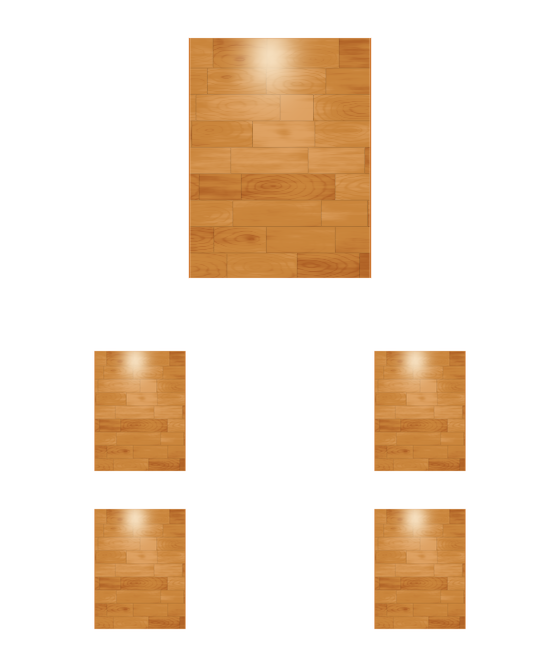
Top: one tile. Bottom: repeated 2 by 2.
This texture is drawn by a Shadertoy shader. Its source:

```glsl
const vec2 CANVAS = vec2(16.0 / 9.0, 1.0);
const vec2 PANEL_HALF = vec2(0.2894, 0.3796);
const float ROW_HEIGHT = 0.0836;
const float FIRST_SEAM = 0.2847;
const float PLANK_LENGTH = 0.2;

const vec3 WHITE = vec3(1.0);
const vec3 DARK_WOOD = vec3(0.68, 0.37, 0.14);
const vec3 MID_WOOD = vec3(0.79, 0.52, 0.23);
const vec3 PALE_WOOD = vec3(0.87, 0.63, 0.38);
const vec3 SHEEN = vec3(0.98, 0.91, 0.80);
const vec3 RAIL = vec3(0.82, 0.46, 0.18);
const vec3 RAIL_GAP = vec3(0.93, 0.72, 0.51);

float hash(vec2 p) {
    vec3 q = fract(p.xyx * 0.1031);
    q += dot(q, q.yzx + 33.33);
    return fract((q.x + q.y) * q.z);
}

// Value noise that wraps after one unit of uv
float noise(vec2 uv, vec2 period) {
    vec2 p = uv * period;
    vec2 cell = floor(p), f = fract(p);
    f = f * f * (3.0 - 2.0 * f);
    vec2 a = mod(cell, period), b = mod(cell + 1.0, period);
    return mix(mix(hash(a), hash(vec2(b.x, a.y)), f.x),
               mix(hash(vec2(a.x, b.y)), hash(b), f.x), f.y);
}

float fbm(vec2 uv, vec2 period) {
    float sum = 0.0, weight = 0.5;
    for (int i = 0; i < 4; i++) {
        sum += weight * noise(uv, period);
        period *= 2.0;
        weight *= 0.5;
    }
    return sum / 0.9375;
}

float band(float dist, float halfWidth, float blur) {
    return 1.0 - smoothstep(halfWidth - blur, halfWidth + blur, abs(dist));
}

float glow(vec2 p, vec2 radius) {
    vec2 d = p / radius;
    return exp(-dot(d, d));
}

float jointOffset(float k, float row) {
    return 0.55 * hash(vec2(k + 17.0, row + 5.0));
}

// Returns plank index, its two ends along x
vec3 findPlank(float x, float row) {
    float shift = hash(vec2(row, 41.0)) + 4.0;
    float s = x / PLANK_LENGTH + shift;
    float k = floor(s);
    k -= step(s, k + jointOffset(k, row));
    vec2 ends = vec2(k + jointOffset(k, row), k + 1.0 + jointOffset(k + 1.0, row));
    return vec3(k, (ends - shift) * PLANK_LENGTH);
}

vec3 woodColor(float tone) {
    vec3 color = mix(DARK_WOOD, MID_WOOD, smoothstep(0.0, 0.5, tone));
    return mix(color, PALE_WOOD, smoothstep(0.5, 1.0, tone));
}

// Tone of one plank: grain, growth rings and an occasional knot
float plankTone(vec2 uv, vec2 local, vec2 id) {
    vec2 seed = vec2(hash(id + 3.0), hash(id + 9.0));
    float grain = fbm(uv + seed, vec2(16.0, 110.0));
    float cloud = fbm(uv + seed.yx, vec2(14.0, 20.0));
    vec2 heart = local - vec2((seed.x - 0.5) * 0.11, (seed.y - 0.5) * 0.03);
    float radius = length(heart * vec2(16.0, 50.0)) + 1.6 * cloud;
    float ring = pow(0.5 + 0.5 * cos(12.0 * radius), 4.0);
    float figured = smoothstep(0.35, 0.6, hash(id + 21.0));
    float knot = step(0.72, hash(id + 33.0)) * glow(heart, vec2(0.025, 0.016));
    return 0.42 + 0.5 * (hash(id) - 0.5) + 0.35 * (grain - 0.5) + 0.5 * (cloud - 0.5)
         - 0.13 * ring * mix(0.15, 1.0, figured) - 0.35 * knot;
}

vec3 floorColor(vec2 uv, vec2 p, float pixel) {
    // Rows and staggered planks
    float rowCoord = max((FIRST_SEAM - p.y) / ROW_HEIGHT, -0.9);
    float row = floor(rowCoord) + 1.0;
    vec3 plank = findPlank(p.x, row);
    vec2 local = vec2(p.x - 0.5 * (plank.y + plank.z), (0.5 - fract(rowCoord)) * ROW_HEIGHT);
    float tone = plankTone(uv, local, vec2(plank.x, row));

    // Broad light, with darker borders
    tone += 0.36 * glow(p - vec2(-0.02, 0.13), vec2(0.2, 0.32));
    tone -= 0.12 * smoothstep(0.1, 0.38, -p.y);
    vec3 color = woodColor(tone);

    // Seams between planks
    float rowSeam = abs(rowCoord - round(rowCoord)) * ROW_HEIGHT;
    float endSeam = min(p.x - plank.y, plank.z - p.x);
    float seam = band(min(rowSeam, endSeam), 0.001, pixel);
    color *= 1.0 - 0.16 * seam;

    // Reflected lamp
    float shine = 0.88 * glow(p - vec2(-0.032, 0.32), vec2(0.085, 0.12));
    return mix(color, SHEEN, shine);
}

void mainImage(out vec4 fragColor, in vec2 fragCoord) {
    vec2 uv = fragCoord / iResolution.xy;
    vec2 p = (uv - 0.5) * CANVAS;
    float pixel = 0.75 / iResolution.y;
    vec2 inset = PANEL_HALF - abs(p);

    // Board with side rails on a plain ground
    vec3 color = floorColor(uv, p, pixel);
    color = mix(color, RAIL, 0.35 * band(inset.y, 0.002, pixel));
    color = mix(color, RAIL_GAP, 0.7 * band(inset.x - 0.0042, 0.001, pixel));
    color = mix(color, RAIL, band(inset.x, 0.0032, pixel));
    float panel = smoothstep(-pixel, pixel, min(inset.x, inset.y));
    fragColor = vec4(mix(WHITE, color, panel), 1.0);
}
```
